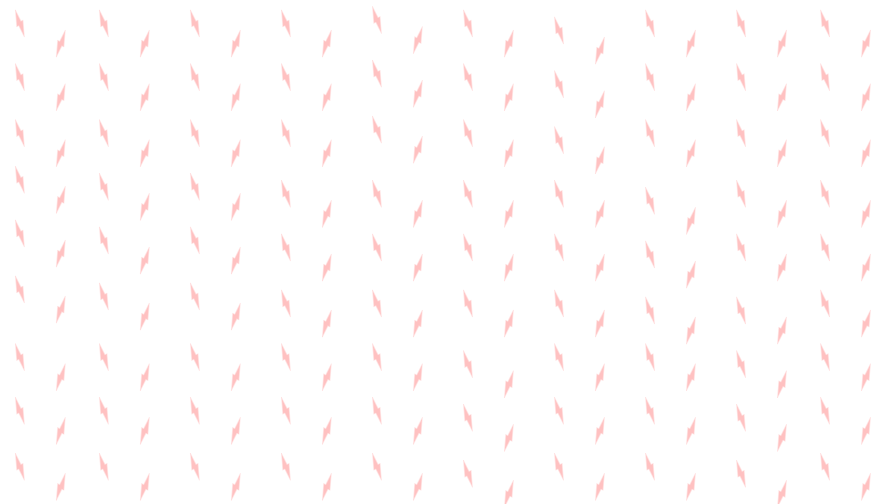
A WebGL 2 fragment shader for this pattern:

```glsl
#version 300 es
precision highp float;

// Lengths are fractions of the canvas height
#define COLUMNS 10.0
#define ROWS 9
#define COLUMN_PITCH 0.1806
#define ROW_PITCH 0.1065
#define BLOCK_PITCH 0.331
#define FIRST_BOLT vec2(0.0255, 0.0465)
#define PAIR_OFFSET vec2(0.0812, 0.0400)
#define NUDGE 0.0139
#define BOLT_HALF_HEIGHT 0.0262
#define EDGE_SOFTNESS 0.0022
#define PINK vec3(1.0, 0.755, 0.755)
#define PAPER vec3(1.0)

uniform vec2 u_resolution;
out vec4 fragColor;

float is(float a, float b) {
    return 1.0 - step(0.5, abs(a - b));
}

// Signed distance to a point-symmetric bolt, half height 1, y downwards
float boltDistance(vec2 p) {
    const vec2 tip = vec2(-0.335, -1.0);
    const vec2 notch = vec2(0.08, -0.18);
    const vec2 barb = vec2(0.235, -0.24);
    vec2 corners[6] = vec2[6](tip, notch, barb, -tip, -notch, -barb);
    float nearest = 1e9;
    float side = 1.0;
    for (int i = 0; i < 6; i++) {
        vec2 a = corners[i];
        vec2 b = corners[(i + 1) % 6];
        vec2 edge = b - a;
        vec2 w = p - a;
        vec2 gap = w - edge * clamp(dot(w, edge) / dot(edge, edge), 0.0, 1.0);
        nearest = min(nearest, dot(gap, gap));
        bvec3 crossing = bvec3(p.y >= a.y, p.y < b.y, edge.x * w.y > edge.y * w.x);
        if (all(crossing) || !any(crossing)) side = -side;
    }
    return side * sqrt(nearest);
}

// Uneven vertical placement of each block of three rows, in nudges
float blockNudge(float column, float block, float row) {
    float top = is(column, 6.0) - 0.5 * is(column, 4.0);
    float middle = step(2.5, column) + is(column, 7.0) - is(column, 0.0) - 0.5
                 + is(column, 8.0) * is(row, 2.0);
    float bottom = is(column, 5.0) + is(column, 8.0);
    return block < 0.5 ? top : block < 1.5 ? middle : bottom;
}

void main() {
    vec2 p = gl_FragCoord.xy / u_resolution.y;
    p.y = 1.0 - p.y;

    // Column of bolt pairs; the outer columns sit slightly inwards
    float margin = 0.5 * (COLUMN_PITCH - PAIR_OFFSET.x);
    float column = floor((p.x - FIRST_BOLT.x + margin) / COLUMN_PITCH);
    column = clamp(column, 0.0, COLUMNS - 1.0);
    vec2 local = p - FIRST_BOLT - vec2(column * COLUMN_PITCH, 0.0);
    local.x -= NUDGE * (is(column, 0.0) - is(column, COLUMNS - 1.0));

    // Fold the lower, mirrored bolt onto the upper one
    if (local.x > 0.5 * PAIR_OFFSET.x) {
        local = vec2(PAIR_OFFSET.x - local.x, local.y - PAIR_OFFSET.y);
    }

    float distanceToBolt = 1e9;
    for (int i = 0; i < ROWS; i++) {
        float block = float(i / 3);
        float row = float(i % 3);
        float y = block * BLOCK_PITCH + row * ROW_PITCH;
        y += NUDGE * (blockNudge(column, block, row) + 0.33 * is(row, 2.0));
        vec2 q = (local - vec2(0.0, y)) / BOLT_HALF_HEIGHT;
        distanceToBolt = min(distanceToBolt, boltDistance(q) * BOLT_HALF_HEIGHT);
    }

    float softness = max(EDGE_SOFTNESS, 0.7 / u_resolution.y);
    float ink = 1.0 - smoothstep(-softness, softness, distanceToBolt);
    fragColor = vec4(mix(PAPER, PINK, ink), 1.0);
}
```
